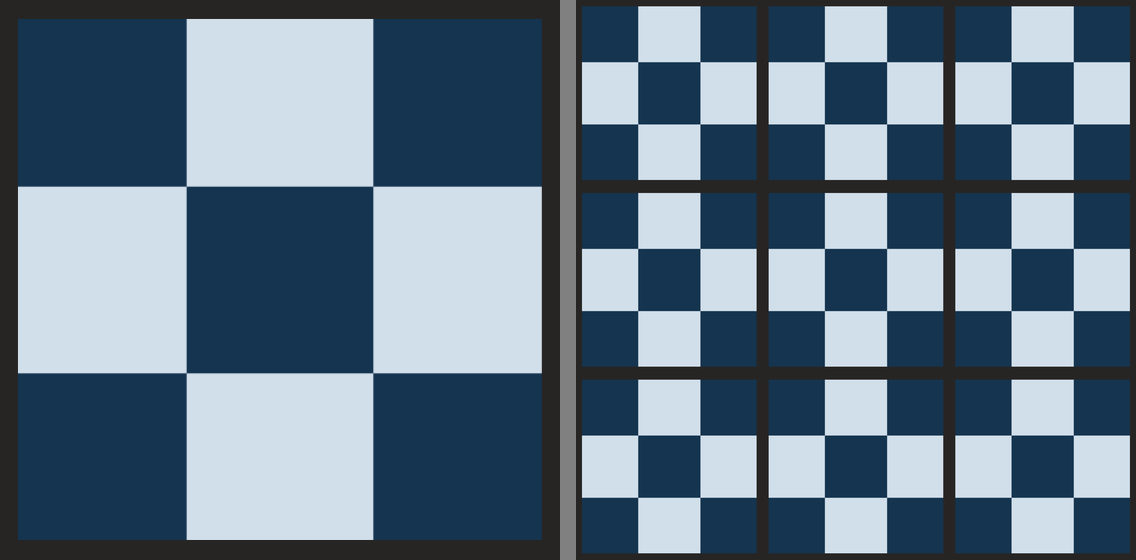
Left, the tile; right, the same tile 3 across and 3 down.
Reproduce this pattern procedurally as a three.js fragment shader.

```glsl
varying vec2 vUv;

// Signed square wave that flips at every third of the canvas
vec2 squareWave(vec2 p) {
  return clamp(sin(p * 9.424778) / 0.0094, -1.0, 1.0);
}

// Coverage of the box between two corners, with soft edges
float boxMask(vec2 p, vec2 lowerLeft, vec2 upperRight) {
  vec2 inset = min(p - lowerLeft, upperRight - p);
  return smoothstep(-0.001, 0.001, min(inset.x, inset.y));
}

void main() {
  vec3 navy = vec3(0.084, 0.204, 0.310);
  vec3 paleBlue = vec3(0.820, 0.874, 0.918);
  vec3 charcoal = vec3(0.152, 0.145, 0.140);

  // Three by three checks, navy in the corners and the centre
  vec2 wave = squareWave(vUv);
  vec3 color = mix(paleBlue, navy, 0.5 + 0.5 * wave.x * wave.y);

  // Frame, slightly heavier along the bottom
  float inside = boxMask(vUv, vec2(0.032, 0.0358), vec2(0.9674, 0.9662));
  color = mix(charcoal, color, inside);

  gl_FragColor = vec4(color, 1.0);
}
```
